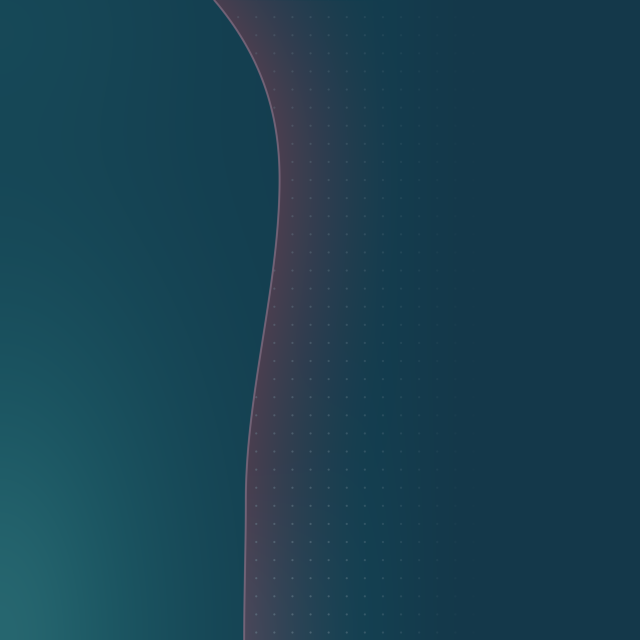
This background is drawn by a Shadertoy shader. Its source:

```glsl
#define NAVY vec3(0.080, 0.220, 0.290)
#define DEEP_TEAL vec3(0.075, 0.238, 0.307)
#define TEAL_GLOW vec3(0.035, 0.115, 0.090)
#define MAUVE vec3(0.290, 0.243, 0.310)
#define RIM_COLOR vec3(0.490, 0.410, 0.490)
#define DOT_COLOR vec3(0.420, 0.510, 0.560)
#define MAUVE_REACH 0.20
#define RIM_HALF_WIDTH 0.0015
#define DOT_RADIUS 0.0016
#define DOT_SPACING 0.02828
#define DOT_ORIGIN vec2(0.4004, 0.0117)

// Horizontal position of the wavy divider at height y
float dividerX(float y) {
    float t = clamp((1.0 - y) / 0.28, 0.0, 1.0);
    float crest = mix(0.3346, 0.4368, t * t * (3.0 - 2.0 * t))
                + 0.238 * t * (1.0 - t) * (1.0 - t);
    float waist = 0.0527 * smoothstep(0.72, 0.2188, y);
    float foot = 0.0026 * smoothstep(0.2188, 0.0, y);
    return crest - waist - foot;
}

// Signed distance to the divider, positive on its right
float dividerDistance(vec2 p) {
    float h = 0.002;
    float slope = (dividerX(p.y + h) - dividerX(p.y - h)) / (2.0 * h);
    return (p.x - dividerX(p.y)) / sqrt(1.0 + slope * slope);
}

// Left panel: teal light rising from the lower corner
vec3 leftPanel(vec2 p) {
    vec2 q = p * vec2(1.6, 0.8);
    float r2 = dot(q, q);
    vec2 top = (p - vec2(0.0, 1.0)) * vec2(1.0, 1.3);
    float glow = 1.15 * exp(-4.0 * r2) + 0.28 * exp(-12.0 * dot(top, top));
    vec3 color = DEEP_TEAL + TEAL_GLOW * glow;
    return color + vec3(0.035, 0.030, 0.025) * exp(-22.0 * r2);
}

// Right panel: navy with a mauve shade along the divider
vec3 rightPanel(vec2 p, float d) {
    vec3 base = mix(NAVY, DEEP_TEAL, smoothstep(0.74, 0.56, p.x));
    base += vec3(0.004, 0.016, 0.014) * smoothstep(0.72, 0.5, p.x) * smoothstep(0.5, 0.0, p.y);
    float shade = pow(clamp(1.0 - d / MAUVE_REACH, 0.0, 1.0), 1.6);
    vec3 mauve = MAUVE + vec3(0.0, 0.035, 0.040) * smoothstep(0.3, 0.0, p.y);
    return mix(base, mauve, shade);
}

// Regular dot lattice that fades toward the right
float dotGrid(vec2 p, float pixel) {
    vec2 cell = (fract((p - DOT_ORIGIN) / DOT_SPACING + 0.5) - 0.5) * DOT_SPACING;
    float disc = 1.0 - smoothstep(DOT_RADIUS - 0.7 * pixel, DOT_RADIUS + 0.7 * pixel, length(cell));
    float fade = smoothstep(0.78, 0.45, p.x) * mix(0.55, 0.25, p.y);
    return disc * fade;
}

void mainImage(out vec4 fragColor, in vec2 fragCoord) {
    vec2 p = fragCoord / iResolution.xy;
    float pixel = 1.0 / min(iResolution.x, iResolution.y);
    float d = dividerDistance(p);

    // Panels and dots
    vec3 right = mix(rightPanel(p, d), DOT_COLOR, dotGrid(p, pixel));
    vec3 color = mix(leftPanel(p), right, smoothstep(-pixel, pixel, d));

    // Thin bright rim
    float rim = 1.0 - smoothstep(RIM_HALF_WIDTH - 0.7 * pixel, RIM_HALF_WIDTH + 0.7 * pixel, abs(d));
    color = mix(color, RIM_COLOR, 0.85 * rim);

    fragColor = vec4(color, 1.0);
}
```
